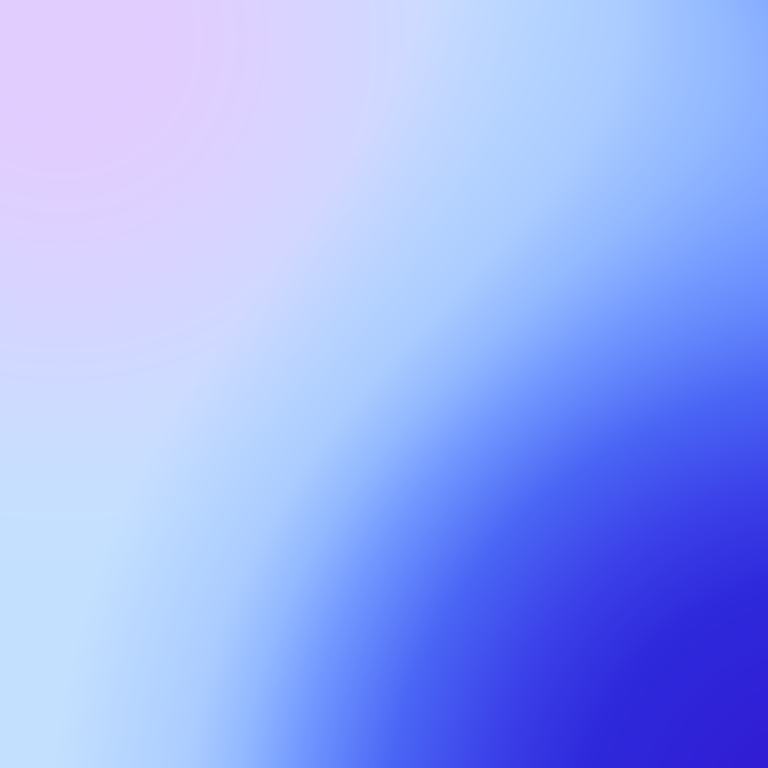
Reproduce this background procedurally as a WebGL 1 fragment shader.

```glsl
precision highp float;

uniform vec2 u_resolution;

// Colour stops, from the deep corner outwards
const vec3 VIOLET_BLUE = vec3(0.19, 0.11, 0.83);
const vec3 DEEP_BLUE   = vec3(0.18, 0.16, 0.86);
const vec3 ROYAL_BLUE  = vec3(0.23, 0.25, 0.91);
const vec3 BRIGHT_BLUE = vec3(0.29, 0.40, 0.96);
const vec3 CORNFLOWER  = vec3(0.45, 0.60, 1.00);
const vec3 SKY_BLUE    = vec3(0.57, 0.72, 1.00);
const vec3 PALE_BLUE   = vec3(0.67, 0.80, 1.00);
const vec3 ICE_BLUE    = vec3(0.77, 0.88, 1.00);
const vec3 LAVENDER    = vec3(0.885, 0.805, 1.00);

const vec2  DEEP_CENTER   = vec2(1.10, -0.10);
const float BEND_START    = 0.43;
const float BEND_STRENGTH = 1.05;

const vec2  GLOW_CENTER = vec2(0.08, 0.95);
const float GLOW_INNER  = 0.08;
const float GLOW_OUTER  = 0.70;

// Linear step between two stops of the ramp
float rise(float from, float to, float x) {
  return clamp((x - from) / (to - from), 0.0, 1.0);
}

// Distance from the deep corner, with contours swept up along the right side
float depthField(vec2 p) {
  float lift = max(p.y - BEND_START, 0.0);
  return length(p - DEEP_CENTER) - BEND_STRENGTH * p.x * lift * lift;
}

vec3 depthRamp(float d, vec3 light) {
  vec3 color = mix(VIOLET_BLUE, DEEP_BLUE, rise(0.14, 0.35, d));
  color = mix(color, ROYAL_BLUE, rise(0.35, 0.47, d));
  color = mix(color, BRIGHT_BLUE, rise(0.47, 0.60, d));
  color = mix(color, CORNFLOWER, rise(0.60, 0.72, d));
  color = mix(color, SKY_BLUE, rise(0.72, 0.79, d));
  color = mix(color, PALE_BLUE, rise(0.79, 0.86, d));
  return mix(color, light, rise(0.86, 1.04, d));
}

void main() {
  vec2 uv = gl_FragCoord.xy / u_resolution;

  // Lavender glow over the icy light side
  float glow = 1.0 - smoothstep(GLOW_INNER, GLOW_OUTER, distance(uv, GLOW_CENTER));
  vec3 light = mix(ICE_BLUE, LAVENDER, glow);

  gl_FragColor = vec4(depthRamp(depthField(uv), light), 1.0);
}
```
